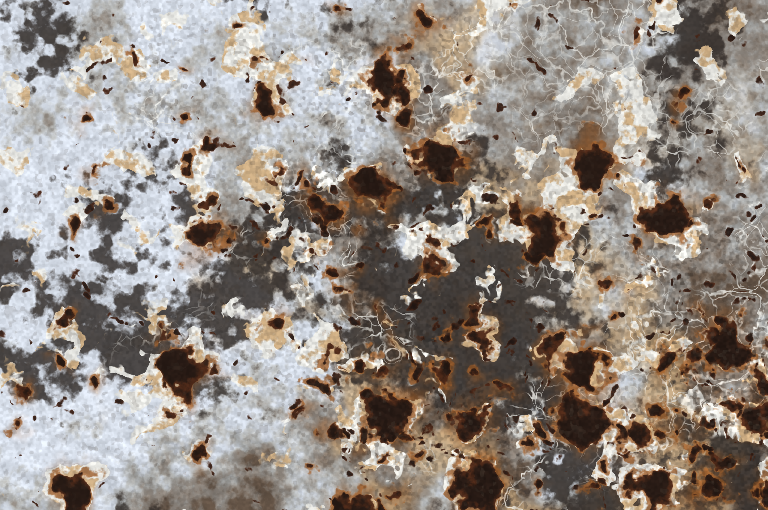
This texture is drawn by a Shadertoy shader. Its source:

```glsl
const vec3 PAINT = vec3(0.85, 0.88, 0.925);
const vec3 WORN = vec3(0.70, 0.705, 0.70);
const vec3 GRIME = vec3(0.54, 0.51, 0.48);
const vec3 UMBER = vec3(0.37, 0.31, 0.26);
const vec3 SOOT = vec3(0.21, 0.19, 0.18);
const vec3 OCHRE = vec3(0.78, 0.66, 0.50);
const vec3 ORANGE = vec3(0.62, 0.37, 0.17);
const vec3 RUST = vec3(0.29, 0.15, 0.09);
const vec3 PIT = vec3(0.13, 0.085, 0.07);
const vec3 CHIP = vec3(0.93, 0.93, 0.91);

vec2 hash2(vec2 c) {
    vec3 q = fract(c.xyx * vec3(0.1031, 0.1030, 0.0973));
    q += dot(q, q.yzx + 33.33);
    return fract((q.xx + q.yz) * q.zy);
}

float fall(float start, float end, float x) {
    return 1.0 - smoothstep(start, end, x);
}

float smoothMin(float a, float b, float k) {
    float h = max(k - abs(a - b), 0.0) / k;
    return min(a, b) - 0.25 * h * h * k;
}

// Smooth cellular noise: random cell values blended by distance
float cellNoise(vec2 p) {
    vec2 id = floor(p);
    float sum = 0.0, total = 0.0;
    for (int y = -1; y <= 1; y++)
    for (int x = -1; x <= 1; x++) {
        vec2 c = id + vec2(x, y);
        vec2 h = hash2(c);
        vec2 d = c + 0.2 + 0.6 * h - p;
        float w = exp(-6.0 * dot(d, d));
        sum += w * fract(h.x * 7.3 + h.y * 11.7);
        total += w;
    }
    return sum / total;
}

float fbm(vec2 p) {
    float sum = 0.0, amp = 0.533;
    for (int i = 0; i < 4; i++) {
        sum += amp * cellNoise(p);
        p = mat2(1.6, 1.2, -1.2, 1.6) * p + 17.3;
        amp *= 0.5;
    }
    return sum;
}

// Gap between the nearest and second nearest cell points
float cellEdge(vec2 p) {
    vec2 id = floor(p);
    float f1 = 4.0, f2 = 4.0;
    for (int y = -1; y <= 1; y++)
    for (int x = -1; x <= 1; x++) {
        vec2 c = id + vec2(x, y);
        float d = length(c + hash2(c) - p);
        f2 = min(f2, max(f1, d));
        f1 = min(f1, d);
    }
    return f2 - f1;
}

float blob(vec2 p, vec2 centre, vec2 size) {
    vec2 d = (p - centre) / size;
    return exp(-dot(d, d));
}

// Large regions where corrosion gathers
float decay(vec2 p) {
    float d = blob(p, vec2(1.42, 0.20), vec2(0.22, 0.36));
    d = max(d, blob(p, vec2(0.87, 0.20), vec2(0.24, 0.19)));
    d = max(d, 0.9 * blob(p, vec2(0.80, 0.58), vec2(0.34, 0.13)));
    d = max(d, 0.55 * blob(p, vec2(0.76, 0.88), vec2(0.24, 0.12)));
    d = max(d, 0.45 * blob(p, vec2(0.36, 0.70), vec2(0.10, 0.14)));
    return max(d, 0.35 * blob(p, vec2(0.25, 0.28), vec2(0.25, 0.13)));
}

// Distance to scattered round pits that merge when close
float pits(vec2 p, float scale, vec2 radii, float chance, float gain) {
    vec2 g = p * scale, id = floor(g);
    float d = 0.65;
    for (int y = -1; y <= 1; y++)
    for (int x = -1; x <= 1; x++) {
        vec2 c = id + vec2(x, y);
        vec2 h = hash2(c + scale + 57.0);
        vec2 centre = c + 0.15 + 0.7 * hash2(c + scale);
        float r = mix(radii.x, radii.y, h.x * h.x);
        if (h.y < chance + gain * decay(centre / scale))
            d = smoothMin(d, length(g - centre) - r, 0.12);
    }
    return d / scale;
}

void mainImage(out vec4 fragColor, in vec2 fragCoord) {
    vec2 p = fragCoord / iResolution.y;
    float px = 1.0 / iResolution.y;
    float broad = fbm(p * 3.0), mid = fbm(p * 9.0 + 20.0);
    float fine = fbm(p * 45.0 + 7.0), grain = cellNoise(p * 170.0);
    vec2 q = p + 0.075 * (vec2(fbm(p * 16.0 + 3.0), fbm(p * 16.0 + 41.0)) - 0.5);
    float rot = decay(p + 0.5 * (vec2(broad, mid) - 0.5));

    // Weathered paint, dirtier to the right and along the bottom
    float wear = broad + 0.7 * (mid - 0.5) + 0.6 * (fine - 0.5) - 0.03;
    wear += 0.15 * smoothstep(0.3, 1.2, p.x) + 0.4 * rot + 0.4 * fall(-0.02, 0.3, p.y);
    vec3 col = mix(PAINT, WORN, smoothstep(0.48, 0.74, wear));
    col = mix(col, GRIME, smoothstep(0.68, 0.92, wear));
    col = mix(col, UMBER, smoothstep(0.90, 1.15, wear));
    float flow = sin(150.0 * (p.y + 0.4 * p.x * p.x + 0.3 * broad));
    col *= 1.0 + 0.05 * flow * fall(0.1, 0.28, p.y) * fall(0.5, 0.75, p.x);

    // Ochre stains and soot
    float stain = smoothstep(0.50, 0.68, fbm(p * 6.0 + 60.0));
    col = mix(col, OCHRE, 0.75 * stain * smoothstep(0.12, 0.5, rot + 0.12 * p.x));
    float soot = fbm(p * 5.0 + 90.0) + 0.4 * (fine - 0.5) - 0.15;
    soot += 0.35 * blob(p, vec2(0.92, 0.38), vec2(0.22, 0.20));
    soot += 0.32 * blob(p, vec2(1.40, 0.12), vec2(0.22, 0.22));
    col = mix(col, SOOT, 0.88 * smoothstep(0.49, 0.62, soot));

    // Pale broken cracks
    float crack = fall(0.015, 0.06, cellEdge(q * 13.0));
    crack = max(crack, 0.7 * fall(0.02, 0.11, cellEdge(q * 27.0)));
    crack *= smoothstep(0.49, 0.58, fbm(p * 7.0 + 12.0));
    crack *= smoothstep(0.15, 0.45, rot + 0.4 * smoothstep(0.6, 1.2, p.x) * p.y);
    col = mix(col, CHIP, 0.75 * crack);

    // Rust halos and flaked white edges
    float large = pits(q, 9.0, vec2(0.14, 0.46), 0.02, 0.75);
    float medium = pits(q, 23.0, vec2(0.10, 0.36), 0.02, 0.50);
    float small = pits(q, 55.0, vec2(0.08, 0.34), 0.03, 0.28);
    float rust = min(min(large, medium), small);
    col = mix(col, ORANGE * 0.9, 0.9 * mid * fall(0.0, 0.04, min(large, medium + 0.012)));
    float ragged = fbm(q * 14.0 + 70.0) - 0.5;
    float flake = min(large, medium + 0.012) + 0.17 * ragged - 0.010;
    vec3 chipTint = mix(CHIP, OCHRE, smoothstep(0.48, 0.68, fine + 0.3 * (mid - 0.5)));
    col = mix(col, chipTint, 0.95 * fall(-0.003, 0.003, flake));

    // Orange rims around dark pits
    float rim = fall(0.0, 0.011, min(large, medium + 0.004) + 0.06 * (fine - 0.5));
    col = mix(col, ORANGE, 0.8 * rim);
    vec3 core = mix(PIT, RUST, smoothstep(-0.014, 0.001, rust + 0.04 * (fine - 0.5)));
    col = mix(col, core, 0.95 * fall(-px, px, rust + 0.02 * (fine - 0.5)));

    // Dark specks and surface grain
    float speck = smoothstep(0.70, 0.88, cellNoise(p * 120.0 + 31.0));
    col = mix(col, UMBER * 0.7, speck * (0.12 + 0.4 * rot));
    col *= 1.0 + (grain - 0.5) * (0.14 + 0.28 * rot) + 0.22 * (fine - 0.5);
    fragColor = vec4(clamp(col, 0.0, 1.0), 1.0);
}
```
